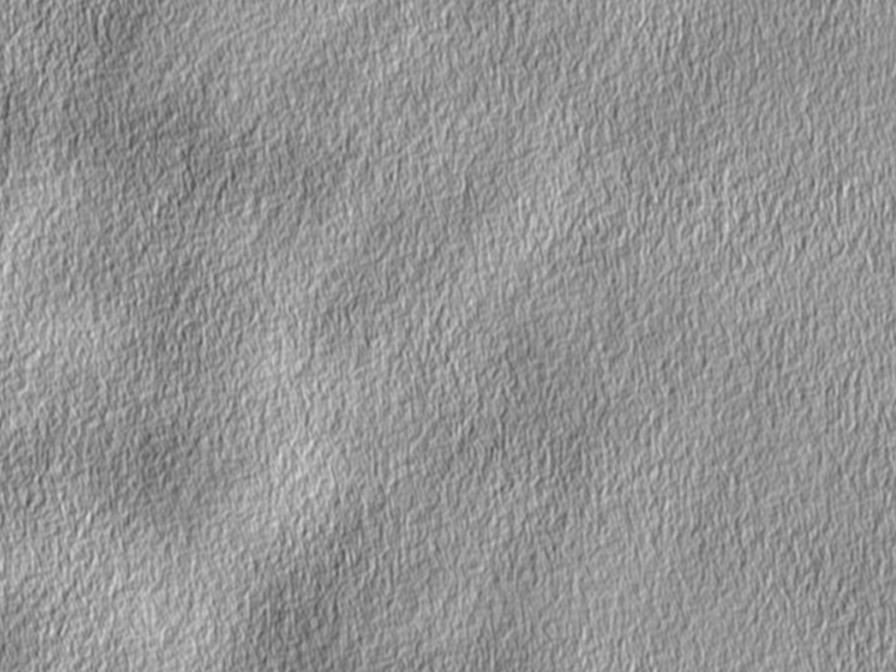
A Shadertoy shader for this texture:

```glsl
// Grey crumpled paper with a fine, upright pressed grain, lit from the left.
#define BASE_GREY 0.576
#define GRAIN_CONTRAST 0.2
#define CRUMB_SCALE vec2(92.0, 70.0)
#define THREAD_SCALE vec2(112.0, 46.0)
#define FIBRE_SCALE vec2(168.0, 112.0)
#define FOLD_CONTRAST 0.12
#define FOLD_SCALE vec2(4.6, 2.7)
#define LIGHT_DIR vec2(-0.9, 0.43)
#define LIGHT_STEP 0.0025
#define WARP 0.003

// Integer hash of a lattice cell, 0 to 1
float hash(vec2 cell) {
    uvec2 q = uvec2(ivec2(cell)) * uvec2(1597u, 3813u);
    uint n = (q.x ^ (q.y << 7)) * 747797u + q.y * 28411u;
    n = (n ^ (n >> 15)) * 739391u;
    n = (n ^ (n >> 13)) * 668265u;
    n ^= n >> 16;
    return float(n & 65535u) / 65536.0;
}

float cornerRamp(vec2 cell, vec2 offset) {
    float angle = 6.28319 * hash(cell);
    return dot(vec2(cos(angle), sin(angle)), offset);
}

// Gradient noise with a quintic fade, centred on zero
float gradientNoise(vec2 p) {
    vec2 i = floor(p), f = p - i;
    vec2 u = f * f * f * (f * (f * 6.0 - 15.0) + 10.0);
    vec2 e = vec2(1.0, 0.0);
    float low = mix(cornerRamp(i, f), cornerRamp(i + e.xy, f - e.xy), u.x);
    float high = mix(cornerRamp(i + e.yx, f - e.yx), cornerRamp(i + e.xx, f - e.xx), u.x);
    return mix(low, high, u.y);
}

// Height of the paper grain: lumps, crumbs, upright threads and fine fibres
float grainHeight(vec2 p, float threadShare) {
    p += WARP * vec2(gradientNoise(p * 29.0), gradientNoise(p * 23.0 + 40.0));
    float lumps = gradientNoise(p * CRUMB_SCALE * 0.5 + 11.0);
    float crumbs = gradientNoise(p * CRUMB_SCALE);
    float threads = gradientNoise(p * THREAD_SCALE + 83.0);
    float fibres = gradientNoise(p * FIBRE_SCALE + 57.0);
    return 0.6 * lumps + (1.0 - threadShare) * crumbs + threadShare * threads + 0.45 * fibres;
}

// Slope of the grain along the light, positive where it faces the light
float grainRelief(vec2 p, float threadShare) {
    vec2 stepToLight = LIGHT_DIR * LIGHT_STEP;
    return grainHeight(p - stepToLight, threadShare) - grainHeight(p + stepToLight, threadShare);
}

// Soft shading of broad, leaning folds
float foldShade(vec2 p) {
    vec2 q = vec2(p.x - 0.38 * p.y, p.y + 0.2 * p.x);
    q += 0.06 * gradientNoise(p * 3.0 + 23.0);
    float shade = 0.0, weight = 1.0;
    vec2 scale = FOLD_SCALE;
    for (int octave = 0; octave < 3; octave++) {
        shade += weight * gradientNoise(q * scale + 7.3 * float(octave + 1));
        scale *= 2.1;
        weight *= 0.55;
    }
    return shade;
}

void mainImage(out vec4 fragColor, in vec2 fragCoord) {
    vec2 p = fragCoord / iResolution.y;
    float across = fragCoord.x / iResolution.x;

    // Folds flatten out toward the right edge
    float foldAmount = mix(1.15, 0.4, smoothstep(0.25, 0.95, across));
    float folds = FOLD_CONTRAST * foldAmount * foldShade(p);

    // Grain is rougher on the left and in scattered patches, threadier on the right
    float patches = gradientNoise(p * 5.0 + 31.0);
    float roughness = mix(1.12, 0.95, across) + 0.35 * patches;
    float threadShare = clamp(mix(0.3, 0.7, across) + 0.4 * patches, 0.0, 1.0);
    float grain = GRAIN_CONTRAST * roughness * grainRelief(p, threadShare);

    float grey = BASE_GREY + folds + grain;
    fragColor = vec4(vec3(clamp(grey, 0.0, 1.0)), 1.0);
}
```
